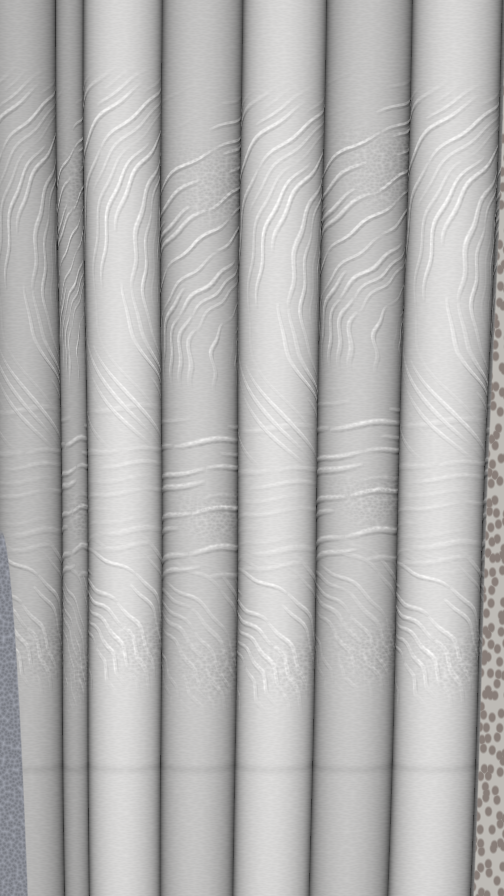
Reproduce this texture procedurally as a WebGL 2 fragment shader.

```glsl
#version 300 es
precision highp float;
uniform vec2 u_resolution;
out vec4 outColor;

const float PI = 3.14159265;

float hash(vec2 p) {
    return fract(sin(dot(p, vec2(127.1, 311.7))) * 43758.55);
}

// Distance to the nearest jittered cell point
float cellular(vec2 p) {
    vec2 cell = floor(p);
    float nearest = 2.0;
    for (int j = -1; j <= 1; j++) {
        for (int i = -1; i <= 1; i++) {
            vec2 c = cell + vec2(i, j);
            vec2 point = c + vec2(hash(c), hash(c + 57.3));
            nearest = min(nearest, length(p - point));
        }
    }
    return nearest;
}

float band(float y, float low, float high, float soft) {
    return smoothstep(low, low + soft, y) * (1.0 - smoothstep(high - soft, high, y));
}

// Tapered dashes along concentric arcs
float strands(vec2 p, vec2 centre, float spacing, float dash, float seed) {
    vec2 d = p - centre;
    float angle = atan(d.y, -d.x);
    float wobble = 0.006 * sin(angle * 7.0 + seed) + 0.003 * sin(angle * 19.0 + p.x * 30.0);
    float radius = (length(d) + wobble) / spacing;
    float ring = floor(radius);
    float along = angle * ring * spacing / dash + 7.0 * hash(vec2(ring, seed));
    float pick = hash(vec2(ring + 17.0 * seed, floor(along)));
    float taper = sqrt(sin(PI * fract(along)));
    float halfWidth = 0.06 + 0.16 * taper * pick;
    float offset = abs(fract(radius) - 0.5 - 0.3 * (pick - 0.5));
    float line = 1.0 - smoothstep(halfWidth * 0.4, halfWidth + 0.1, offset);
    return line * taper * smoothstep(0.25, 0.5, pick);
}

// Raised feather motif; odd folds show its other half
float relief(vec2 p, float odd) {
    vec2 plumeCentre = mix(vec2(0.35, 1.22), vec2(0.22, 1.05), odd);
    float plume = strands(p, plumeCentre, 0.019, mix(0.30, 0.15, odd), 1.0 + odd)
                * band(p.y, 0.85 + 0.15 * odd, 1.63, 0.1);
    float sweep = strands(p, vec2(0.06, 0.15), 0.027, 0.15, 4.0 + odd)
                * band(p.y, 0.62, 1.0, 0.06) * mix(0.35, 1.0, odd);
    float fan = strands(p, vec2(-0.22, 0.33), 0.022, 0.16, 7.0 + odd)
              * band(p.y, 0.36, 0.70, 0.08) * mix(1.0, 0.6, odd);
    return max(plume, max(sweep, fan));
}

// Soft areas of dense stitching
float stitchedArea(vec2 p, float odd) {
    float sway = 0.03 * sin(p.x * 24.0 + 1.0);
    float y = p.y + sway;
    float upper = band(y, 1.34, 1.56, 0.08) * odd;
    float middle = band(y, 0.72, 0.86, 0.06) * odd;
    float lower = band(y, 0.40, 0.58, 0.08);
    return max(upper, max(middle, lower)) * smoothstep(-0.09, 0.04, p.x);
}

// Fold number and position across it; the folds widen to the right
float foldCoordinate(float x) {
    float u = x - 0.165;
    float regular = u * (6.55 - 0.65 * u);
    float tucked = u / 0.055;
    float outer = -1.0 + (u + 0.055) / 0.14;
    return u > 0.0 ? regular : (u > -0.055 ? tucked : outer);
}

// Brightness across one rounded fold, with dark seams
float foldTone(float across, float odd) {
    float bell = pow(max(sin(PI * pow(across, 0.9)), 0.0), 0.6);
    float tone = mix(mix(0.52, 0.46, odd), mix(0.87, 0.79, odd), bell);
    float seam = exp(-across * 28.0) + 0.9 * exp((across - 1.0) * 22.0);
    return tone - 0.24 * seam;
}

void main() {
    vec2 p = gl_FragCoord.xy / u_resolution.x;
    float height = gl_FragCoord.y / u_resolution.y;
    float pixel = 1.0 / u_resolution.x;

    // Folds draw together towards the hem
    float x = 0.31 + (p.x - 0.31) / mix(0.905, 1.0, height);
    x += 0.002 * sin(height * 9.0 + p.x * 4.0);
    float fold = foldCoordinate(x);
    float index = floor(fold);
    float across = fold - index;
    float odd = mod(index, 2.0);

    // Cloth wrapped round each fold
    float wrap = asin(clamp(2.0 * across - 1.0, -1.0, 1.0)) / (0.5 * PI);
    vec2 cloth = vec2(0.1 * wrap, p.y + 0.06 * (hash(vec2(index, 3.0)) - 0.5));
    float tone = foldTone(across, odd);
    tone *= fold < 0.0 ? 0.84 : 1.0;
    tone *= 0.97 + 0.04 * sin(height * PI);

    // Embossed strands, stitching and weave
    float stitch = cellular(p * vec2(120.0, 150.0));
    float raised = relief(cloth, odd);
    float shade = relief(cloth + vec2(-0.002, 0.005), odd);
    tone += (0.10 * (raised - shade) + 0.05 * raised) * (0.6 + 0.7 * stitch);
    tone += 0.10 * stitchedArea(cloth, odd) * (stitch - 0.5);
    tone += 0.035 * (cellular(p * vec2(80.0, 250.0)) - 0.5);

    // Hem crease
    float hem = p.y - 0.25 - 0.012 * wrap * wrap;
    tone -= 0.04 * exp(-pow(hem / 0.008, 2.0));
    vec3 colour = tone * vec3(1.0, 0.996, 0.992);

    // Flecked strip behind the right edge
    float fleck = 1.0 - smoothstep(0.25, 0.5, cellular(p * vec2(55.0, 40.0)));
    vec3 strip = mix(vec3(0.74, 0.73, 0.71), vec3(0.53, 0.49, 0.47), fleck);
    colour = mix(colour, strip, smoothstep(5.03, 5.03 + 12.0 * pixel, fold));

    // Coarse cloth in the lower left corner
    float edge = 0.055 * sqrt(max(1.0 - height / 0.41, 0.0));
    float coarse = 0.52 + 0.16 * (cellular(p * 140.0) - 0.3);
    float corner = 1.0 - smoothstep(edge - pixel, edge + pixel, p.x);
    corner *= 1.0 - smoothstep(0.40, 0.41, height);
    colour = mix(colour, coarse * vec3(0.98, 1.0, 1.06), corner);

    outColor = vec4(clamp(colour, 0.0, 1.0), 1.0);
}
```
